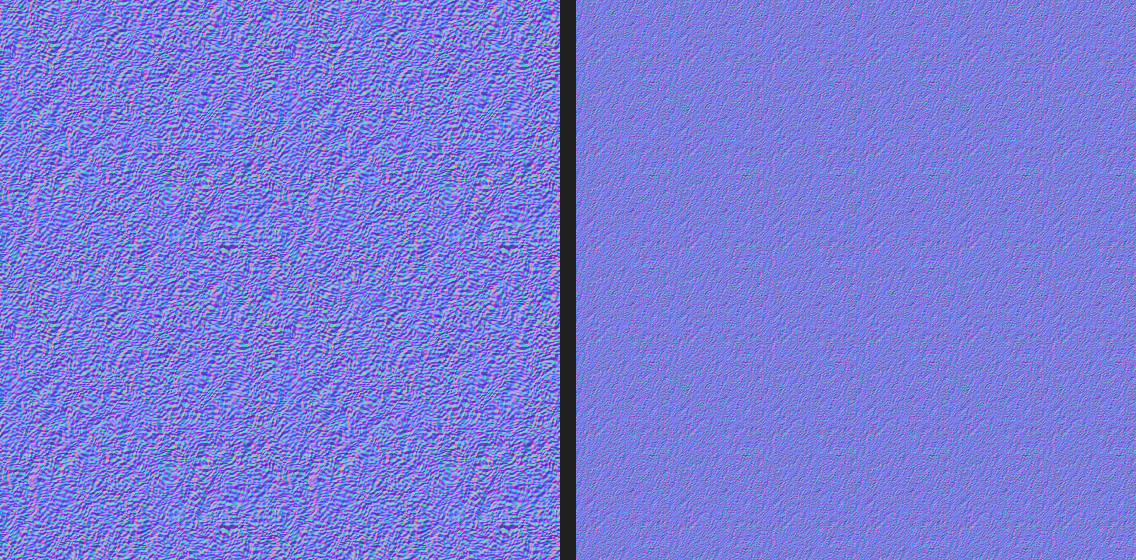
Left: one tile. Right: repeated 3 by 3.
A WebGL 1 fragment shader for this texture map:

```glsl
precision highp float;
// Tangent-space normal map of a crumpled, fine-grained surface.
// Slopes of several wrapping gradient-noise layers (grain, wrinkles, diagonal
// creases, upright streaks) are summed, normalised and coded as colour.
uniform vec2 u_resolution;

const float REPEATS = 2.0;                  // whole tiles across the canvas
const float RELIEF = 1.1;                   // overall steepness
const vec2 FLAT_TONE = vec2(0.48, 0.49);    // red and green of level ground
const vec2 TILT_CONTRAST = vec2(0.66, 0.76);
const float RED_SKEW = 0.35;                // makes right-facing slopes rarer but stronger
const float MEAN_TILT_SQUARED = 0.2;

// Noise cells per tile (whole numbers) and strength of each layer
const vec2 GRAIN_CELLS = vec2(84.0, 104.0);
const vec2 WRINKLE_CELLS = vec2(52.0, 60.0);
const vec2 CREASE_CELLS = vec2(44.0, 36.0);
const vec2 FOLD_CELLS = vec2(14.0, 12.0);
const vec2 STREAK_CELLS = vec2(40.0, 12.0);
const vec2 PATCH_CELLS = vec2(9.0, 7.0);
const vec2 WARP_CELLS = vec2(13.0, 13.0);
const float GRAIN = 0.95;
const float WRINKLE = 0.85;
const float CREASE = 0.55;
const float FOLD = 0.32;
const float STREAK = 0.3;
const float PATCHINESS = 0.5;
const float WARP = 0.02;
const float CREASE_ROUNDING = 0.006;

// Random unit vector for a lattice point that wraps with the tile
vec2 latticeVector(vec2 cell, vec2 period, float seed) {
  vec2 c = mod(cell, period);
  float h = fract(sin(dot(c, vec2(127.1, 311.7)) + seed * 17.3) * 43758.5453);
  return vec2(cos(6.2832 * h), sin(6.2832 * h));
}

// Wrapping gradient noise: x = value, yz = derivative per cell
vec3 noise(vec2 q, vec2 period, float seed) {
  vec2 i = floor(q);
  vec2 f = q - i;
  vec2 u = f * f * f * (f * (f * 6.0 - 15.0) + 10.0);
  vec2 du = 30.0 * f * f * (f * (f - 2.0) + 1.0);
  vec2 ga = latticeVector(i, period, seed);
  vec2 gb = latticeVector(i + vec2(1.0, 0.0), period, seed);
  vec2 gc = latticeVector(i + vec2(0.0, 1.0), period, seed);
  vec2 gd = latticeVector(i + vec2(1.0, 1.0), period, seed);
  float a = dot(ga, f);
  float b = dot(gb, f - vec2(1.0, 0.0));
  float c = dot(gc, f - vec2(0.0, 1.0));
  float d = dot(gd, f - vec2(1.0, 1.0));
  float k = a - b - c + d;
  float value = a + u.x * (b - a) + u.y * (c - a) + u.x * u.y * k;
  vec2 slope = ga + u.x * (gb - ga) + u.y * (gc - ga) + u.x * u.y * (ga - gb - gc + gd)
             + du * (u.yx * k + vec2(b, c) - a);
  return vec3(value, slope);
}

// Slope of one layer; a shear of 1 draws it out along the rising diagonal,
// and sharpness folds it at its zero line into narrow creases
vec2 layerSlope(vec2 p, vec2 cells, float shear, float sharpness, float seed) {
  vec3 n = noise(cells * vec2(p.x, p.y - shear * p.x), cells, seed);
  vec2 slope = n.yz * cells / max(cells.x, cells.y);
  slope.x -= shear * slope.y;
  return slope * mix(1.0, n.x / sqrt(n.x * n.x + CREASE_ROUNDING), sharpness);
}

void main() {
  vec2 p = gl_FragCoord.xy / u_resolution * REPEATS;

  // Bend the layers and vary their strength from patch to patch
  vec2 bend = vec2(noise(p * WARP_CELLS, WARP_CELLS, 1.0).x,
                   noise(p * WARP_CELLS, WARP_CELLS, 2.0).x);
  float strength = 1.0 + PATCHINESS * noise(p * PATCH_CELLS, PATCH_CELLS, 3.0).x;
  p += WARP * bend;

  // Sum of slopes, fine to broad
  vec2 slope = GRAIN * layerSlope(p, GRAIN_CELLS, 0.0, 0.0, 4.0)
             + WRINKLE * layerSlope(p, WRINKLE_CELLS, 0.0, 0.5, 5.0)
             + CREASE * layerSlope(p, CREASE_CELLS, 1.0, 1.0, 6.0)
             + FOLD * layerSlope(p, FOLD_CELLS, 1.0, 0.8, 7.0)
             + STREAK * layerSlope(p, STREAK_CELLS, 0.0, 0.0, 8.0);
  slope *= RELIEF * strength;

  // Normal with the green axis pointing down, coded as colour
  vec3 normal = normalize(vec3(-slope.x, slope.y, 1.0));
  vec2 tilt = normal.xy;
  tilt.x += RED_SKEW * (tilt.x * tilt.x - MEAN_TILT_SQUARED);
  vec3 color = vec3(FLAT_TONE + 0.5 * TILT_CONTRAST * tilt, 0.5 + 0.5 * normal.z);
  gl_FragColor = vec4(clamp(color, 0.0, 1.0), 1.0);
}
```
